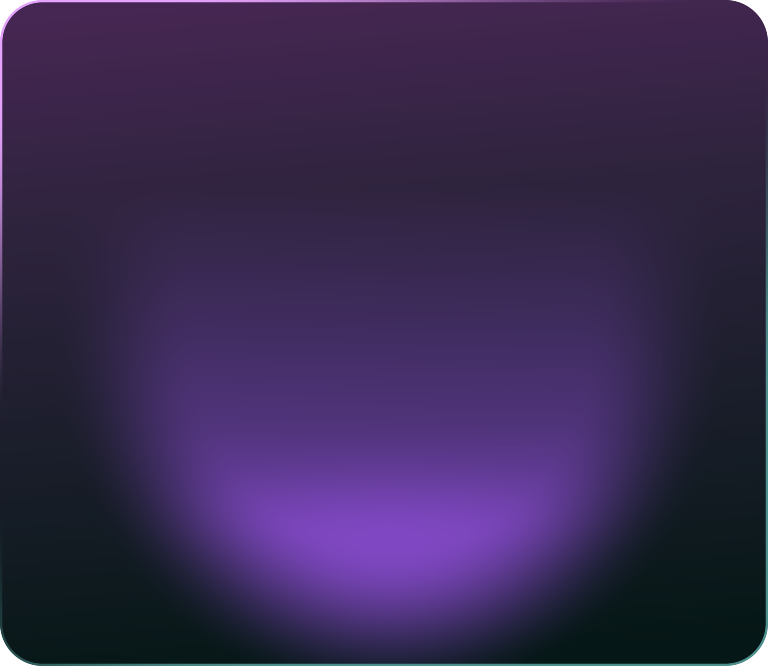
This background is drawn by a Shadertoy shader. Its source:

```glsl
// A dark rounded card with a violet glow rising from its lower middle.
// A tilted three-stop gradient forms the base, a soft elliptical bowl bounds
// the glow, and a thin rim fades diagonally from pink through clear to teal.

#define CORNER_RADIUS 0.064
#define RIM_WIDTH     0.0035
#define BASE_TILT     0.10
#define BOWL_CENTER   vec2(0.508, 0.505)
#define BOWL_RADII    vec2(0.350, 0.450)
#define BOWL_INNER    0.72
#define BOWL_OUTER    1.27
#define GLOW_TOP      0.72
#define CORE_SPREAD   0.40

const vec3 PAGE       = vec3(1.0);
const vec3 PLUM       = vec3(0.275, 0.150, 0.325);
const vec3 DUSK       = vec3(0.185, 0.140, 0.245);
const vec3 DEEP_GREEN = vec3(0.020, 0.090, 0.085);
const vec3 VIOLET     = vec3(0.500, 0.280, 0.760);
const vec3 RIM_PINK   = vec3(0.900, 0.640, 0.990);
const vec3 RIM_TEAL   = vec3(0.300, 0.560, 0.550);

// Signed distance to a rounded box centred on the origin.
float roundedBox(vec2 p, vec2 halfSize, float radius) {
    vec2 q = abs(p) - halfSize + radius;
    return length(max(q, 0.0)) + min(max(q.x, q.y), 0.0) - radius;
}

// Plum at the top, dusk above the middle, deep green at the foot.
vec3 baseGradient(vec2 uv) {
    float height = uv.y + BASE_TILT * (0.5 - uv.x);
    vec3 lower = mix(DEEP_GREEN, DUSK, clamp(height / 0.72, 0.0, 1.0));
    return mix(lower, PLUM, clamp((height - 0.72) / 0.30, 0.0, 1.0));
}

// A long upward fade plus a bright low core, held inside the bowl.
float glowAmount(vec2 uv) {
    vec2 fromCenter = (uv - BOWL_CENTER) / BOWL_RADII;
    fromCenter.y = min(fromCenter.y, 0.0);
    float bowl = 1.0 - smoothstep(BOWL_INNER, BOWL_OUTER, length(fromCenter));

    float haze = 0.58 * clamp((GLOW_TOP - uv.y) / 0.39, 0.0, 1.0);
    float side = (uv.x - BOWL_CENTER.x) / CORE_SPREAD;
    float core = 0.42 * (1.0 - smoothstep(0.19, 0.36, uv.y)) * exp(-side * side);
    return bowl * (haze + core);
}

// Rim colour with its opacity in alpha.
vec4 rimLight(vec2 uv) {
    float diagonal = 0.4 * uv.x + 0.6 * (1.0 - uv.y);
    float pink = 1.0 - smoothstep(0.08, 0.38, diagonal);
    float teal = smoothstep(0.45, 0.75, diagonal);
    return vec4(diagonal < 0.42 ? RIM_PINK : RIM_TEAL, max(pink, teal));
}

void mainImage(out vec4 fragColor, in vec2 fragCoord) {
    vec2 uv = fragCoord / iResolution.xy;
    vec2 size = vec2(iResolution.x / iResolution.y, 1.0);
    float pixel = 1.0 / iResolution.y;

    // Card surface
    vec3 color = mix(baseGradient(uv), VIOLET, glowAmount(uv));

    // Rim and rounded outline
    float edge = roundedBox((uv - 0.5) * size, 0.5 * size, CORNER_RADIUS);
    float rimBand = smoothstep(-0.5 * pixel, 0.5 * pixel, edge + RIM_WIDTH);
    vec4 rim = rimLight(uv);
    color = mix(color, rim.rgb, rim.a * rimBand);
    color = mix(color, PAGE, smoothstep(-0.5 * pixel, 0.5 * pixel, edge));

    fragColor = vec4(color, 1.0);
}
```
